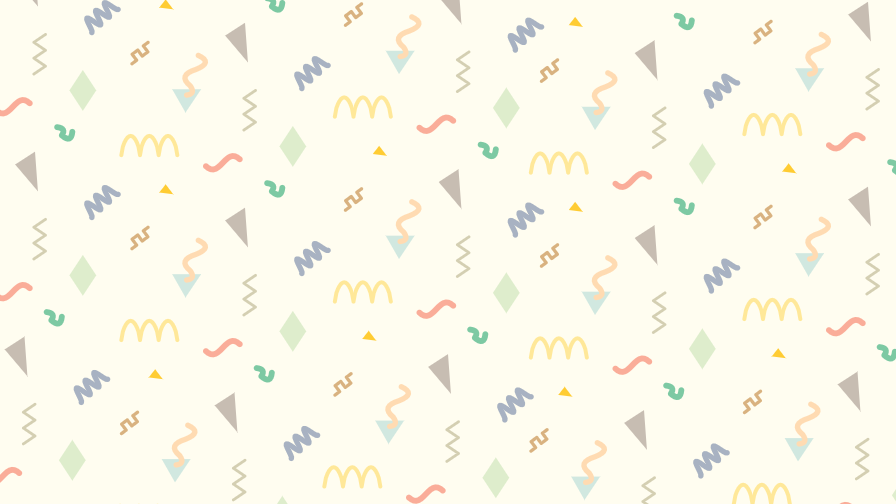
Give the GLSL for this pattern, as a Shadertoy shader.

```glsl
const int COIL = 0, STEPS = 1, HOOK = 2, WAVE = 3, ARCHES = 4, ZIGZAG = 5, RIBBON = 6;

vec2 bezier(vec2 a, vec2 b, vec2 c, float t) {
    return mix(mix(a, b, t), mix(b, c, t), t);
}

// Centre line of each squiggle, t from 0 to 1, y pointing down
vec2 squiggle(int kind, float t) {
    float s = 2.0 * t - 1.0;
    if (kind == COIL)
        return 15.0 * s * vec2(0.75, -0.66) + 6.0 * cos(18.85 * t) * vec2(0.66, 0.75);
    if (kind == STEPS) {
        float i = floor(t * 7.0 + 0.5);
        float along = clamp(6.0 * floor((i + 1.0) / 2.0) - 12.0, -11.0, 11.0);
        float across = 3.2 - 6.4 * mod(floor(i / 2.0), 2.0);
        return along * vec2(0.8, -0.6) + across * vec2(0.6, 0.8);
    }
    if (kind == HOOK)
        return t < 0.5 ? bezier(vec2(-6, -5), vec2(2, -4), vec2(-2, 2), 2.0 * t)
                       : bezier(vec2(-2, 2), vec2(6, 9), vec2(7, -1), s);
    if (kind == WAVE)
        return vec2(14.5 * s, -5.8 * sin(2.6 * s));
    if (kind == ARCHES)
        return vec2(24.0 * s, 8.5 - 16.5 * pow(abs(sin(9.42478 * t)), 0.6));
    if (kind == ZIGZAG)
        return vec2(5.0 - 10.0 * mod(floor(t * 5.0 + 0.5), 2.0), 17.0 * s);
    float u = t * 3.0;
    if (u < 1.0) return bezier(vec2(4, -20), vec2(17, -14), vec2(2, -8), u);
    if (u < 2.0) return bezier(vec2(2, -8), vec2(-14, -3), vec2(-3, 6), u - 1.0);
    return bezier(vec2(-3, 6), vec2(2, 13), vec2(-6, 14), u - 2.0);
}

float segment(vec2 p, vec2 a, vec2 b) {
    vec2 ab = b - a;
    return length(p - a - ab * clamp(dot(p - a, ab) / dot(ab, ab), 0.0, 1.0));
}

float stroke(vec2 p, int kind, int pieces, float halfWidth) {
    if (dot(p, p) > 900.0) return 100.0;
    float d = 100.0;
    vec2 a = squiggle(kind, 0.0);
    for (int i = 1; i <= pieces; i++) {
        vec2 b = squiggle(kind, float(i) / float(pieces));
        d = min(d, segment(p, a, b));
        a = b;
    }
    return d - halfWidth;
}

float halfPlane(vec2 p, vec2 a, vec2 b) {
    vec2 e = normalize(b - a);
    return dot(p - a, vec2(e.y, -e.x));
}

// Corners run clockwise on the canvas
float triangle(vec2 p, vec2 a, vec2 b, vec2 c) {
    return max(halfPlane(p, a, b), max(halfPlane(p, b, c), halfPlane(p, c, a)));
}

float diamond(vec2 p, vec2 size) {
    return (dot(abs(p), 1.0 / size) - 1.0) / length(1.0 / size);
}

void paint(inout vec3 color, vec3 ink, float d, float pixel) {
    color = mix(color, ink, clamp(0.5 - d / pixel, 0.0, 1.0));
}

void confetti(inout vec3 color, vec2 p, float px) {
    // Solid pieces
    paint(color, vec3(1.0, 0.80, 0.20),
          triangle(p - vec2(143, 163), vec2(-6.5, 2), vec2(-1, -5), vec2(5.5, 3.5)), px);
    paint(color, vec3(0.78, 0.74, 0.70),
          triangle(p - vec2(203, 194), vec2(-10, -5), vec2(7, -16), vec2(9.5, 18)), px);
    paint(color, vec3(0.82, 0.91, 0.88),
          triangle(p - vec2(160, 244), vec2(-12.4, -9), vec2(12.4, -9), vec2(-1, 11)), px);
    paint(color, vec3(0.87, 0.93, 0.80), diamond(p - vec2(251, 284), vec2(11.5, 17.5)), px);

    // Drawn lines
    paint(color, vec3(0.66, 0.70, 0.76), stroke(p - vec2(266, 220), COIL, 36, 2.3), px);
    paint(color, vec3(0.85, 0.70, 0.50), stroke(p - vec2(120, 204), STEPS, 7, 1.4), px);
    paint(color, vec3(0.49, 0.79, 0.64), stroke(p - vec2(235, 162), HOOK, 16, 2.5), px);
    paint(color, vec3(0.98, 0.68, 0.60), stroke(p - vec2(191, 298), WAVE, 14, 2.5), px);
    paint(color, vec3(1.0, 0.91, 0.60), stroke(p - vec2(128, 283), ARCHES, 36, 1.7), px);
    paint(color, vec3(0.83, 0.81, 0.70), stroke(p - vec2(214, 253), ZIGZAG, 5, 1.2), px);
    paint(color, vec3(1.0, 0.86, 0.70), stroke(p - vec2(166, 226), RIBBON, 24, 2.3), px);
}

void mainImage(out vec4 fragColor, in vec2 fragCoord) {
    float px = 432.0 / iResolution.y;
    vec2 p = vec2(fragCoord.x, iResolution.y - fragCoord.y) * px;
    vec3 color = vec3(1.0, 0.992, 0.94);

    // Staggered columns in pairs; the lowest row slips to the left
    for (int row = -1; row <= 1; row++)
    for (int col = -1; col <= 3; col++) {
        float pair = floor(float(col) / 2.0);
        float odd = float(col) - 2.0 * pair;
        vec2 offset = pair * vec2(351, 15) + odd * vec2(183, -33);
        offset += vec2(row > 0 ? -9.0 : 0.0, 158.5 * float(row));
        if (col < 0) offset.x -= 12.0;
        confetti(color, p - offset, px);
    }
    fragColor = vec4(color, 1.0);
}
```
